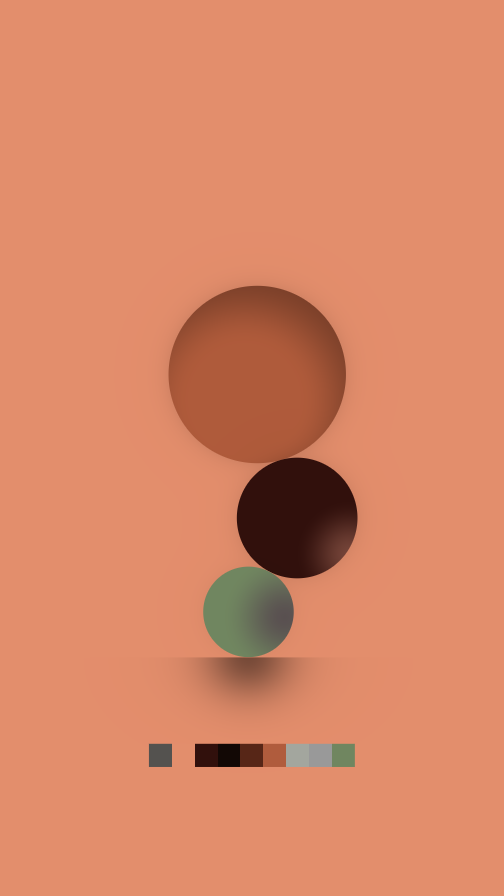
A Shadertoy shader for this background:

```glsl
// Three stacked discs balancing over a soft floor shadow, above a row of colour swatches.

const vec3 PEACH = vec3(0.890, 0.555, 0.422);
const vec3 RUST  = vec3(0.686, 0.355, 0.230);
const vec3 MAROON = vec3(0.192, 0.063, 0.047);
const vec3 SAGE  = vec3(0.440, 0.525, 0.375);
const vec3 SLATE = vec3(0.350, 0.315, 0.315);

float circleSdf(vec2 p, vec2 center, float radius) {
    return length(p - center) - radius;
}

// Antialiased coverage of a signed distance
float coverage(float dist, float pixel) {
    return clamp(0.5 - dist / pixel, 0.0, 1.0);
}

// Falls from 1 at the center to 0 at the given radius
float softSpot(vec2 p, vec2 center, float radius) {
    return 1.0 - smoothstep(0.0, radius, length(p - center));
}

// Gaussian falloff with separate widths
float gaussian(vec2 p, vec2 width) {
    vec2 q = p / width;
    return exp(-dot(q, q));
}

// Lay a disc with a faint outer shadow over the backdrop
vec3 layDisc(vec3 backdrop, vec3 surface, float dist, float shadow, float pixel) {
    float halo = shadow * exp(-max(dist, 0.0) / 0.018);
    return mix(backdrop * (1.0 - halo), surface, coverage(dist, pixel));
}

vec3 swatchColor(int index) {
    vec3 palette[9] = vec3[9](
        vec3(0.33, 0.32, 0.31), PEACH, MAROON,
        vec3(0.07, 0.03, 0.02), vec3(0.34, 0.15, 0.09), vec3(0.69, 0.36, 0.24),
        vec3(0.64, 0.65, 0.62), vec3(0.60, 0.60, 0.60), SAGE);
    return palette[clamp(index, 0, 8)];
}

// Row of square cells starting at the lower left corner
vec3 laySwatches(vec3 backdrop, vec2 p, vec2 corner, vec2 cell, float pixel) {
    vec2 halfSize = 0.5 * vec2(9.0, 1.0) * cell;
    vec2 edge = abs(p - corner - halfSize) - halfSize;
    float column = floor((p.x - corner.x) / cell.x);
    vec3 color = swatchColor(int(column));
    return mix(backdrop, color, coverage(max(edge.x, edge.y), pixel));
}

void mainImage(out vec4 fragColor, in vec2 fragCoord) {
    // Canvas width is one unit
    vec2 p = fragCoord / iResolution.x;
    p.y += 0.5 * (16.0 / 9.0 - iResolution.y / iResolution.x);
    float pixel = 1.0 / iResolution.x;
    vec3 color = PEACH;

    // Floor shadow, cut off by the ground line
    vec2 floorPoint = p - vec2(0.493, 0.4734);
    float shade = 0.36 * gaussian(floorPoint, vec2(0.080, 0.075))
                + 0.10 * gaussian(floorPoint, vec2(0.130, 0.090));
    color *= 1.0 - shade * coverage(floorPoint.y, pixel);

    // Large rust disc, shaded inward from the upper right
    vec2 rustCenter = vec2(0.5104, 1.0347);
    float innerShade = smoothstep(0.11, 0.25, length(p - rustCenter + vec2(0.025, 0.05)));
    vec3 rust = RUST * (1.0 - 0.30 * innerShade);
    color = layDisc(color, rust, circleSdf(p, rustCenter, 0.176), 0.07, pixel);

    // Dark disc with a warm glow at the lower right
    float glow = softSpot(p, vec2(0.695, 0.678), 0.11);
    vec3 maroon = mix(MAROON, vec3(0.50, 0.30, 0.25), 0.85 * glow);
    color = layDisc(color, maroon, circleSdf(p, vec2(0.5896, 0.750), 0.1197), 0.06, pixel);

    // Small green disc fading to slate on the right
    float slate = softSpot(p, vec2(0.565, 0.553), 0.125);
    vec3 sage = mix(SAGE, SLATE, slate);
    color = layDisc(color, sage, circleSdf(p, vec2(0.493, 0.5637), 0.0898), 0.03, pixel);

    // Palette strip
    color = laySwatches(color, p, vec2(0.2955, 0.2560), vec2(0.0454, 0.0460), pixel);

    fragColor = vec4(color, 1.0);
}
```
